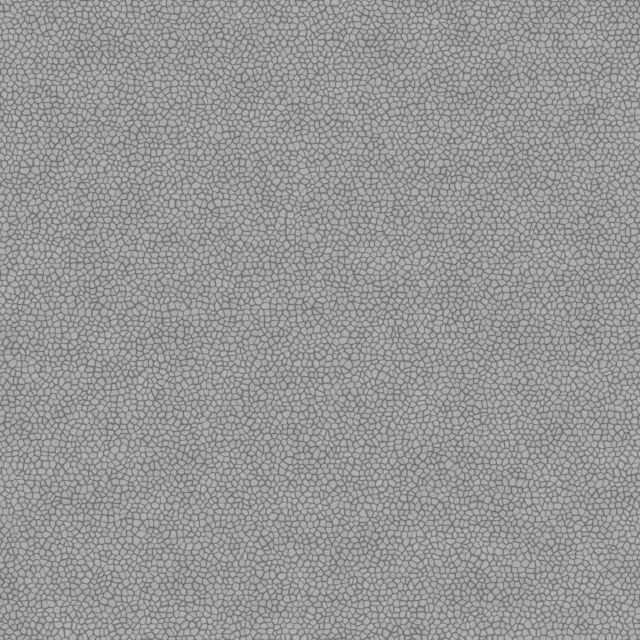
Write a three.js fragment shader that draws this texture.

```glsl
// Fine grey pebbled leather: small rounded grains parted by soft dark grooves.
// Grains are cells of a jittered, noise-warped hexagonal lattice; a smooth
// minimum of the distances to the cell borders rounds them and darkens corners.

#define CELLS 97.0         // grains across the canvas
#define JITTER 0.66        // scatter of the grain centres
#define WARP 0.55          // bending of the lattice
#define ROUNDNESS 16.0     // lower gives rounder grain corners
#define GROOVE_LOW -0.10   // border distance of the deepest tone
#define GROOVE_HIGH 0.24   // border distance where the grain top starts
#define GROOVE_TONE 0.395
#define GRAIN_TONE 0.675
#define TONE_SPREAD 0.03   // difference between grains
#define MOTTLE 0.025       // broad cloudy variation
#define FINE_GRAIN 0.04    // surface roughness

varying vec2 vUv;

const float ROW_HEIGHT = 0.866;

vec2 hash2(vec2 p) {
  vec3 q = fract(vec3(p.xyx) * vec3(0.1031, 0.1030, 0.0973));
  q += dot(q, q.yzx + 33.33);
  return fract((q.xx + q.yz) * q.zy);
}

float cornerSlope(vec2 cell, vec2 corner, vec2 f) {
  float angle = 6.2832 * hash2(cell + corner + 311.0).x;
  return dot(vec2(cos(angle), sin(angle)), f - corner);
}

float gradientNoise(vec2 p) {
  vec2 cell = floor(p);
  vec2 f = p - cell;
  vec2 u = f * f * f * (f * (f * 6.0 - 15.0) + 10.0);
  float low = mix(cornerSlope(cell, vec2(0.0, 0.0), f),
                  cornerSlope(cell, vec2(1.0, 0.0), f), u.x);
  float high = mix(cornerSlope(cell, vec2(0.0, 1.0), f),
                   cornerSlope(cell, vec2(1.0, 1.0), f), u.x);
  return mix(low, high, u.y);
}

// Lattice cell near p, stepped by a whole offset; odd rows are staggered.
vec2 latticeCell(vec2 p, vec2 offset) {
  float row = floor(p.y / ROW_HEIGHT) + offset.y;
  float column = floor(p.x - 0.5 * mod(row, 2.0)) + offset.x;
  return vec2(column, row);
}

vec2 grainCentre(vec2 cell) {
  vec2 scatter = 0.5 + JITTER * (hash2(cell + 57.0) - 0.5);
  vec2 place = cell + scatter + vec2(0.5 * mod(cell.y, 2.0), 0.0);
  return place * vec2(1.0, ROW_HEIGHT);
}

// Returns the rounded border distance and a random value of the grain.
vec2 pebble(vec2 p) {
  vec2 nearestCell = vec2(0.0);
  vec2 toNearest = vec2(0.0);
  float nearest = 100.0;
  for (int y = -1; y <= 1; y++) {
    for (int x = -1; x <= 1; x++) {
      vec2 cell = latticeCell(p, vec2(float(x), float(y)));
      vec2 toCentre = grainCentre(cell) - p;
      float d = dot(toCentre, toCentre);
      if (d < nearest) {
        nearest = d;
        toNearest = toCentre;
        nearestCell = cell;
      }
    }
  }

  // Each shared border has its own depth, so some grains nearly merge.
  float own = hash2(nearestCell + 131.0).x;
  float sum = 0.0;
  for (int y = -2; y <= 2; y++) {
    for (int x = -2; x <= 2; x++) {
      vec2 cell = latticeCell(p, vec2(float(x), float(y)));
      vec2 toCentre = grainCentre(cell) - p;
      vec2 between = toCentre - toNearest;
      if (dot(between, between) > 0.0001) {
        float border = dot(0.5 * (toCentre + toNearest), normalize(between));
        float depth = mix(0.4, 1.4, fract(own + hash2(cell + 131.0).x));
        sum += depth * exp(-ROUNDNESS * border);
      }
    }
  }
  return vec2(-log(max(sum, 0.00001)) / ROUNDNESS, own);
}

void main() {
  vec2 p = vUv * CELLS + 20.0;
  vec2 bend = vec2(gradientNoise(p * 0.37), gradientNoise(p * 0.37 + 83.0));
  vec2 grain = pebble(p + WARP * bend);

  // Groove and grain top
  float relief = smoothstep(GROOVE_LOW, GROOVE_HIGH, grain.x);
  float tone = mix(GROOVE_TONE, GRAIN_TONE, relief);

  // Uneven tone and roughness
  tone += TONE_SPREAD * (grain.y - 0.5) * relief;
  tone += MOTTLE * gradientNoise(p * 0.16 + 29.0);
  tone += FINE_GRAIN * gradientNoise(p * 2.3 + 11.0);

  gl_FragColor = vec4(vec3(tone), 1.0);
}
```
